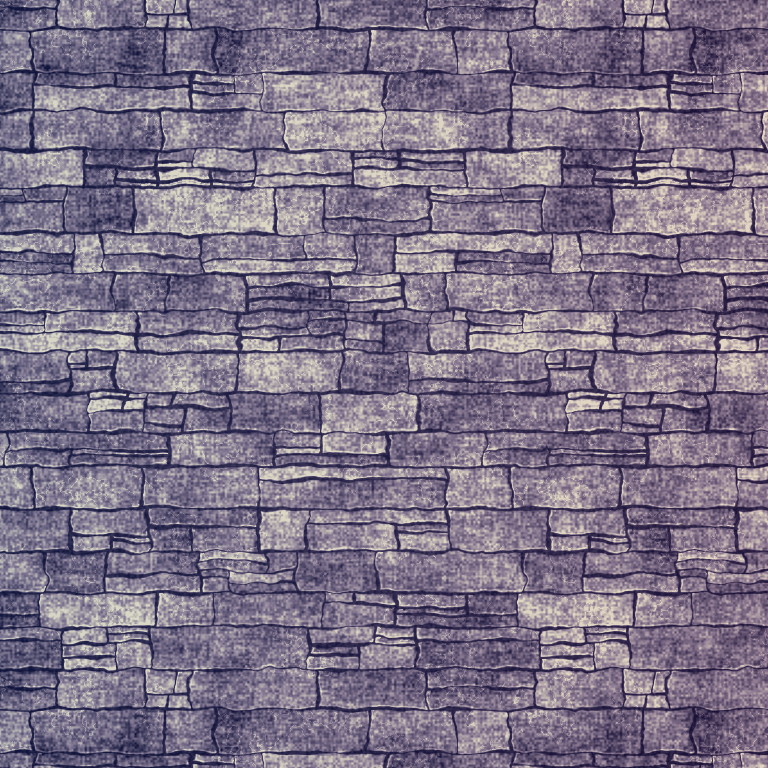
Give the GLSL for this texture, as a three.js fragment shader.

```glsl
#define TILE vec2(0.6225, 0.8854)
#define ORIGIN vec2(0.0625, 0.0234)
#define ROWS 17.0
#define JOINT 0.0017
#define RIM 0.0032
#define SOFT 0.0011
#define BASE_TONE 0.53
#define BRICK_CONTRAST 0.46
#define GRAIN 0.62
#define DUSK vec3(0.27, 0.24, 0.37)
#define MAUVE vec3(0.53, 0.475, 0.575)
#define CREAM vec3(0.82, 0.79, 0.74)

varying vec2 vUv;

float hash(vec2 p) {
  vec3 q = fract(p.xyx * vec3(0.1031, 0.1030, 0.0973));
  q += dot(q, q.yzx + 33.33);
  return fract((q.x + q.y) * q.z);
}

// Value noise that wraps after the given number of lattice cells
float noise(vec2 p, vec2 period) {
  vec2 i = floor(p), f = fract(p);
  f = f * f * (3.0 - 2.0 * f);
  vec2 a = mod(i, period), b = mod(i + 1.0, period);
  return mix(mix(hash(a), hash(vec2(b.x, a.y)), f.x),
             mix(hash(vec2(a.x, b.y)), hash(b), f.x), f.y);
}

float tiled(vec2 q, vec2 frequency) {
  return noise(q * frequency, frequency);
}

float fbm(vec2 q, vec2 frequency) {
  float sum = 0.0, weight = 0.5;
  for (int i = 0; i < 4; i++) {
    sum += weight * tiled(q, frequency);
    frequency *= 2.0;
    weight *= 0.5;
  }
  return sum / 0.9375;
}

float jitteredEdge(float i, float count, float seed, float jitter) {
  return i + jitter * (hash(vec2(mod(i, count) + 5.0, seed)) - 0.5);
}

// Returns cell index, start and end along one axis
vec3 jitteredCell(float x, float count, float seed, float jitter) {
  float i = floor(x);
  if (x < jitteredEdge(i, count, seed, jitter)) i -= 1.0;
  else if (x >= jitteredEdge(i + 1.0, count, seed, jitter)) i += 1.0;
  return vec3(mod(i, count), jitteredEdge(i, count, seed, jitter),
              jitteredEdge(i + 1.0, count, seed, jitter));
}

// Splits a span at a cut and rescales the local coordinate
void split(inout float f, inout float size, inout vec2 id, float cut) {
  float upper = step(cut, f);
  f = mix(f / cut, (f - cut) / (1.0 - cut), upper);
  size *= mix(cut, 1.0 - cut, upper);
  id += vec2(17.0, 29.0) * (upper + 1.0);
}

// Finds the slab: local position, size in canvas units and identity
void findSlab(vec2 q, out vec2 f, out vec2 size, out vec2 id) {
  vec3 row = jitteredCell(q.y * ROWS, ROWS, 3.0, 0.2);
  float count = 4.0 + step(0.35, hash(vec2(row.x, 91.0)));
  float x = q.x * count + hash(vec2(row.x, 47.0));
  vec3 column = jitteredCell(x, count, row.x * 3.0 + 11.0, 0.75);
  f = vec2((x - column.y) / (column.z - column.y),
           (q.y * ROWS - row.y) / (row.z - row.y));
  size = vec2(column.z - column.y, row.z - row.y) / vec2(count, ROWS) * TILE;
  id = vec2(column.x * 7.0 + 2.0, row.x * 5.0 + 3.0);
  for (int i = 0; i < 3; i++) {
    float cut = mix(0.3, 0.7, hash(id + 13.0));
    if (hash(id + 71.0) < 0.5) continue;
    if (i == 1) split(f.x, size.x, id, cut);
    else if (size.y > 0.02) split(f.y, size.y, id, cut);
    else break;
  }
}

void main() {
  vec2 q = (vUv - ORIGIN) / TILE;

  // Ragged outlines
  vec2 warp = vec2(fbm(q, vec2(24.0, 40.0)), fbm(q + 0.37, vec2(18.0, 34.0))) - 0.5;
  vec2 f, size, id;
  findSlab(q + warp * vec2(0.014, 0.012) / TILE, f, size, id);
  vec2 corner = abs(f - 0.5) * size - 0.5 * size + 0.003;
  float depth = 0.003 - length(max(corner, 0.0)) - min(max(corner.x, corner.y), 0.0);

  // Slab tone, stains and bedding streaks
  float tone = BASE_TONE + BRICK_CONTRAST * (hash(id) - 0.5);
  tone += 0.75 * (fbm(q, vec2(11.0, 18.0)) - 0.5);
  tone += 0.38 * (fbm(q + hash(id + 5.0), vec2(16.0, 90.0)) - 0.5);

  // Pale chips and hairline scratches
  float wear = fbm(q + 0.61, vec2(40.0, 58.0));
  float patches = smoothstep(0.42, 0.65, tiled(q, vec2(14.0, 24.0)));
  tone += 0.32 * patches * smoothstep(0.035, 0.0, abs(wear - 0.5));
  tone += 0.2 * smoothstep(0.64, 0.74, wear);

  // Woven threads and fine speckle
  float threads = noise(vUv * vec2(45.0, 350.0), vec2(512.0))
                + noise(vUv * vec2(350.0, 45.0) + 9.0, vec2(512.0)) - 1.0;
  float speckle = noise(vUv * 340.0, vec2(512.0)) - 0.5;
  tone += 0.26 * threads + GRAIN * speckle;

  // Lit rims beside dark joints
  float jointWidth = JOINT * (0.25 + 1.5 * tiled(q, vec2(20.0, 32.0)));
  float rim = smoothstep(jointWidth + RIM, jointWidth + 0.3 * RIM, depth);
  rim *= smoothstep(0.35, 0.7, tiled(q + 0.23, vec2(26.0, 30.0)));
  float litSide = step(f.x * size.x, 0.007) + step(f.y * size.y, 0.006);
  tone += rim * mix(-0.18, 0.42, min(litSide, 1.0));
  float joint = 1.0 - smoothstep(jointWidth - SOFT, jointWidth + SOFT, depth);
  tone = mix(tone, -0.27 + 0.2 * speckle, joint * 0.92);

  // Faded centre and a cool to warm drift
  vec2 fromCentre = vUv - 0.5;
  tone += 0.04 - 0.28 * dot(fromCentre, fromCentre);
  tone = clamp(tone, -0.35, 1.08);
  vec3 color = tone < 0.5 ? mix(DUSK, MAUVE, tone * 2.0)
                          : mix(MAUVE, CREAM, tone * 2.0 - 1.0);
  color += fromCentre.x * vec3(0.045, -0.01, -0.02);
  gl_FragColor = vec4(color, 1.0);
}
```
